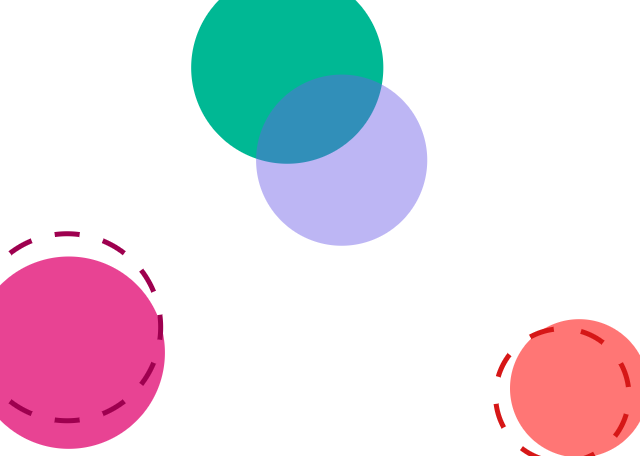
This background is drawn by a Shadertoy shader. Its source:

```glsl
// Flat discs on white: a green one under a translucent violet one, and pink and
// coral ones, each crossed by an offset dashed ring. Shapes are distance
// functions, painted back to front with one-pixel antialiased edges.

#define DESIGN_WIDTH 768.0   // canvas width in layout units
#define STROKE 6.0           // thickness of the dashed rings
#define DASH 30.0            // arc length of one dash
#define VIOLET_ALPHA 0.45

const float TAU = 6.2831853;

const vec3 WHITE   = vec3(1.0);
const vec3 GREEN   = vec3(0.000, 0.722, 0.580);
const vec3 VIOLET  = vec3(0.424, 0.361, 0.906);
const vec3 PINK    = vec3(0.910, 0.263, 0.576);
const vec3 CORAL   = vec3(1.000, 0.463, 0.459);
const vec3 MAROON  = vec3(0.620, 0.000, 0.310);
const vec3 CRIMSON = vec3(0.840, 0.090, 0.090);

float disc(vec2 p, vec2 center, float radius) {
    return length(p - center) - radius;
}

// Ring of evenly spaced dashes; turn is the angle of the first dash.
float dashedRing(vec2 p, vec2 center, float radius, float count, float turn) {
    vec2 q = p - center;
    float sector = TAU / count;
    float angle = atan(q.y, q.x) - turn;
    angle -= sector * round(angle / sector);
    float across = abs(length(q) - radius) - 0.5 * STROKE;
    float along = abs(angle) * radius - 0.5 * DASH;
    return max(across, along);
}

// Lays a colour over the canvas inside the shape.
void paint(inout vec3 canvas, vec3 color, float dist, float alpha, float pixel) {
    float coverage = clamp(0.5 - dist / pixel, 0.0, 1.0);
    canvas = mix(canvas, color, coverage * alpha);
}

void mainImage(out vec4 fragColor, in vec2 fragCoord) {
    float pixel = DESIGN_WIDTH / iResolution.x;
    vec2 p = fragCoord * pixel;
    vec3 color = WHITE;

    // Overlapping pair at the top
    paint(color, GREEN, disc(p, vec2(344.7, 466.0), 115.3), 1.0, pixel);
    paint(color, VIOLET, disc(p, vec2(410.0, 355.0), 102.7), VIOLET_ALPHA, pixel);

    // Pink disc and ring at the lower left
    paint(color, PINK, disc(p, vec2(82.5, 124.0), 115.4), 1.0, pixel);
    paint(color, MAROON, dashedRing(p, vec2(80.6, 154.5), 112.2, 12.0, 0.0), 1.0, pixel);

    // Coral disc and ring at the lower right
    paint(color, CORAL, disc(p, vec2(695.0, 81.2), 83.0), 1.0, pixel);
    paint(color, CRIMSON, dashedRing(p, vec2(674.7, 72.7), 80.0, 8.0, radians(18.0)), 1.0, pixel);

    fragColor = vec4(color, 1.0);
}
```
